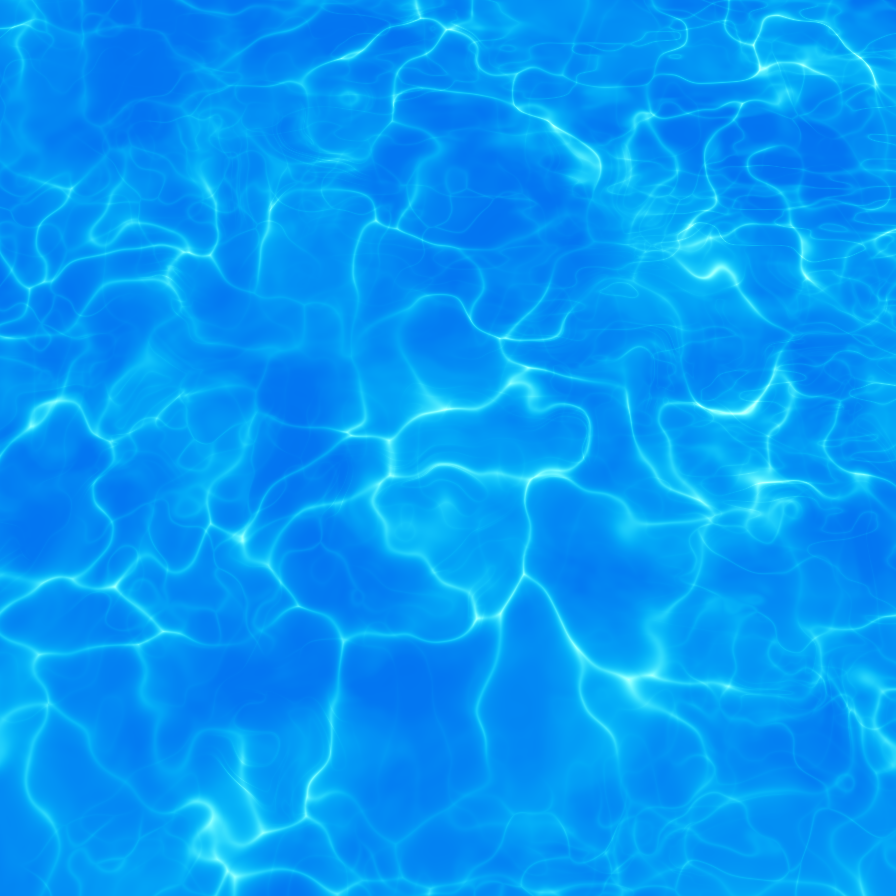
This texture is drawn by a Shadertoy shader. Its source:

```glsl
const float CELLS = 6.6;          // large light cells across the lower edge
const float FAR_SHRINK = 0.38;    // how much cells shrink toward the top
const float FAR_FLATTEN = 0.22;   // extra vertical squeeze toward the top
const float BASE_LEVEL = 0.518;   // green level of the deep water
const float CLOUD_GAIN = 0.32;
const float LINE_GAIN = 0.23;
const float HALO_GAIN = 0.11;
const float NODE_GAIN = 0.20;
const float FAINT_GAIN = 0.13;
const float VEIL_GAIN = 0.20;
const float RIPPLE_GAIN = 0.13;
const float LINE_WIDTH = 0.050;
const float HALO_WIDTH = 0.20;

vec2 hash2(vec2 p) {
    vec3 q = fract(vec3(p.xyx) * vec3(0.1031, 0.1030, 0.0973));
    q += dot(q, q.yzx + 33.33);
    return fract((q.xx + q.yz) * q.zy);
}

float noise(vec2 p) {
    vec2 i = floor(p), f = fract(p);
    f = f * f * f * (f * (f * 6.0 - 15.0) + 10.0);
    float low = mix(hash2(i).x, hash2(i + vec2(1, 0)).x, f.x);
    float high = mix(hash2(i + vec2(0, 1)).x, hash2(i + vec2(1, 1)).x, f.x);
    return mix(low, high, f.y);
}

float fbm(vec2 p) {
    float sum = 0.0, gain = 0.53;
    for (int i = 0; i < 4; i++) {
        sum += gain * noise(p);
        p = mat2(1.6, 1.2, -1.2, 1.6) * p + 7.3;
        gain *= 0.5;
    }
    return sum;
}

vec2 warp(vec2 p, float amount) {
    vec2 broad = vec2(noise(p * 1.1 + 3.7), noise(p * 1.1 + 41.2)) - 0.5;
    vec2 fine = vec2(noise(p * 2.7 + 17.9), noise(p * 2.7 + 63.1)) - 0.5;
    return p + amount * (broad + 0.36 * fine);
}

// Thin curved ridges where the noise crosses its middle value
float ridge(vec2 p, float sharpness) {
    return pow(1.0 - abs(2.0 * noise(p) - 1.0), sharpness);
}

// x: softened gap to the cell border, y: gap to the nearest junction
vec2 lightWeb(vec2 p) {
    vec2 cell = floor(p), f = fract(p);
    vec3 nearest = vec3(9.0);
    for (int y = -1; y <= 1; y++)
    for (int x = -1; x <= 1; x++) {
        vec2 offset = vec2(x, y);
        float d = length(offset + 0.1 + 0.8 * hash2(cell + offset) - f);
        if (d < nearest.x) nearest = vec3(d, nearest.xy);
        else if (d < nearest.y) nearest = vec3(nearest.x, d, nearest.y);
        else nearest.z = min(nearest.z, d);
    }
    float border = nearest.y - nearest.x;
    return vec2(sqrt(border * border + 0.0005), nearest.z - nearest.x);
}

// Map a brightness level to pool blue, turning to pale cyan when bright
vec3 waterColor(float level) {
    float pale = max(level - 0.64, 0.0);
    float blue = 0.95 + 0.114 * (level - 0.52);
    return clamp(vec3(0.01 + 4.0 * pale * pale, level, blue), 0.0, 1.0);
}

void mainImage(out vec4 fragColor, in vec2 fragCoord) {
    vec2 uv = fragCoord / iResolution.xy;

    // Perspective of the water surface
    vec2 p = vec2((uv.x - 0.5) * (1.0 + FAR_SHRINK * uv.y),
                  uv.y * (1.0 + (FAR_SHRINK + FAR_FLATTEN) * 0.5 * uv.y));
    p = p * CELLS + 20.0;
    float farRight = smoothstep(0.9, 1.7, uv.x + uv.y);

    // Main web of light with uneven strength
    vec2 bent = warp(p, 1.0 + 0.5 * farRight);
    vec2 web = lightWeb(bent);
    float strength = mix(0.22, 1.0, smoothstep(0.28, 0.68, noise(p * 0.95 + 9.4)));
    float width = LINE_WIDTH * mix(0.75, 1.4, noise(p * 1.7 + 5.2));
    float line = exp(-web.x / width) * strength;
    float halo = exp(-web.x / HALO_WIDTH) * mix(0.5, 1.0, strength);
    float node = exp(-web.y / 0.10) * strength;

    // Fainter, finer web lying across the first
    vec2 crossing = warp(mat2(1.25, 0.65, -0.65, 1.25) * p + 31.0, 1.5);
    float faint = exp(-lightWeb(crossing).x / 0.065);
    faint *= smoothstep(0.32, 0.72, noise(p * 0.8 + 77.0));

    // Patches of tangled filaments beside the bright lines
    float patches = smoothstep(0.47, 0.72, fbm(p * 0.75 + 52.0));
    vec2 strand = warp(bent * vec2(1.3, 2.1), 1.6);
    float veil = ridge(strand, 5.0) + 0.6 * ridge(strand * 2.1 + 11.0, 4.0);
    veil = patches * (0.2 + 0.55 * veil) * (0.45 + 0.8 * halo);

    // Flattened ripples in the far corner
    float ripple = ridge(warp(p * vec2(1.3, 3.0), 1.8) + 15.0, 7.0) * farRight;

    // Soft light and faint streaks inside the cells
    float cloud = fbm(warp(p * 0.9, 0.8) + 88.0) - 0.5;
    float streak = ridge(warp(p * vec2(1.6, 1.1) + 23.0, 2.2), 6.0);

    float level = BASE_LEVEL + CLOUD_GAIN * cloud + 0.035 * streak
        + LINE_GAIN * line + HALO_GAIN * halo + NODE_GAIN * node
        + FAINT_GAIN * faint + VEIL_GAIN * veil + RIPPLE_GAIN * ripple
        - 0.02 * farRight;
    level = clamp(max(level, 0.47 + 0.3 * (level - 0.47)), 0.45, 1.06);
    fragColor = vec4(waterColor(level), 1.0);
}
```
